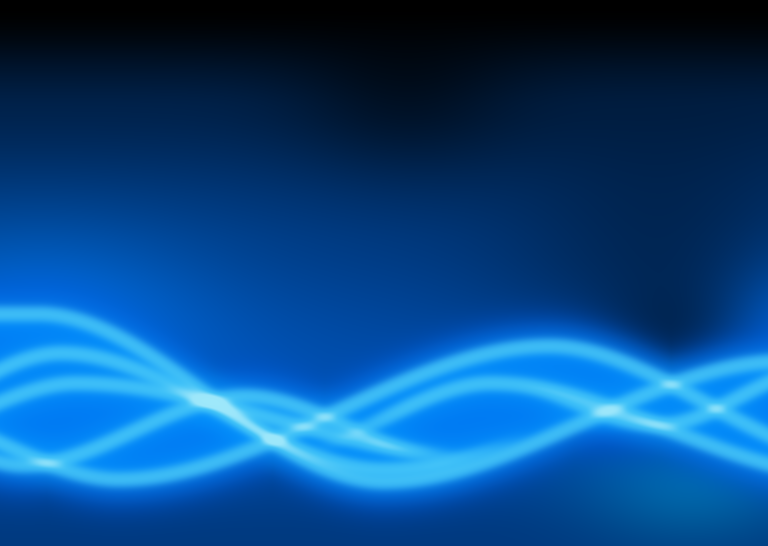
This background is drawn by a Shadertoy shader. Its source:

```glsl
// Glowing cyan ribbons weaving across a deep blue backdrop that fades to black.
#define STRANDS 7
#define CORE_WIDTH 0.013
#define HALO_WIDTH 0.034
#define EDGE_GLOW 0.055
#define FADE_LENGTH 0.14
#define CYAN vec3(0.30, 0.80, 0.97)
#define AZURE vec3(0.02, 0.62, 1.00)
#define FILL_BLUE vec3(0.00, 0.50, 0.97)
#define ROYAL_BLUE vec3(0.00, 0.33, 0.84)

// Each strand eases through four successive crests and troughs.
const vec4 turnX[STRANDS] = vec4[STRANDS](
    vec4(0.05, 0.50, 1.02, 1.50), vec4(-0.20, 0.08, 0.50, 1.00),
    vec4(-0.15, 0.10, 0.62, 1.00), vec4(-0.12, 0.03, 0.32, 0.58),
    vec4(-0.13, 0.155, 0.715, 1.12), vec4(0.36, 0.64, 1.10, 1.50),
    vec4(0.64, 0.86, 1.06, 1.50));
const vec4 turnY[STRANDS] = vec4[STRANDS](
    vec4(0.425, 0.118, 0.338, 0.20), vec4(0.20, 0.353, 0.14, 0.33),
    vec4(0.20, 0.298, 0.165, 0.20), vec4(0.20, 0.148, 0.274, 0.165),
    vec4(0.24, 0.122, 0.366, 0.16), vec4(0.17, 0.298, 0.13, 0.20),
    vec4(0.298, 0.222, 0.32, 0.30));
// Where each strand begins and ends.
const vec2 span[STRANDS] = vec2[STRANDS](
    vec2(-1, 2), vec2(-1, 0.70), vec2(-1, 0.62), vec2(-1, 0.60),
    vec2(-1, 2), vec2(0.40, 2), vec2(0.66, 2));

float bell(float d, float width) {
    return exp(-d * d / (width * width));
}

float spot(vec2 p, vec2 center, vec2 radius) {
    vec2 q = (p - center) / radius;
    return exp(-dot(q, q));
}

float strandHeight(float x, vec4 tx, vec4 ty) {
    float h = mix(ty.x, ty.y, smoothstep(tx.x, tx.y, x));
    h = mix(h, ty.z, smoothstep(tx.y, tx.z, x));
    return mix(h, ty.w, smoothstep(tx.z, tx.w, x));
}

vec3 backdrop(vec2 p) {
    // Vertical ramp from the bottom blue up to black
    float blue = mix(0.50, 0.68, smoothstep(0.0, 0.25, p.y));
    blue = mix(blue, 0.50, smoothstep(0.28, 0.62, p.y));
    blue = mix(blue, 0.27, smoothstep(0.55, 0.86, p.y));
    blue *= 1.0 - smoothstep(0.80, 0.99, p.y);
    // Dark clouds at the top and on the right
    blue *= 1.0 - 0.55 * spot(p, vec2(0.53, 0.86), vec2(0.15, 0.17));
    blue *= 1.0 - 0.36 * spot(p, vec2(0.86, 0.54), vec2(0.22, 0.27));
    blue *= 1.0 - 0.32 * spot(p, vec2(0.88, 0.38), vec2(0.09, 0.10));
    vec3 col = blue * vec3(0.0, 0.45, 1.0);
    // Light spilling from the sides
    col += vec3(0.0, 0.15, 0.27) * spot(p, vec2(0.05, 0.43), vec2(0.23, 0.18));
    col += vec3(0.0, 0.12, 0.25) * spot(p, vec2(1.03, 0.40), vec2(0.09, 0.13));
    col += vec3(0.0, 0.15, 0.12) * spot(p, vec2(0.90, 0.10), vec2(0.14, 0.10));
    return col;
}

void mainImage(out vec4 fragColor, in vec2 fragCoord) {
    vec2 p = fragCoord / iResolution.xy;
    float aspect = iResolution.x / iResolution.y;
    float core = 0.0, halo = 0.0, top = 0.0, bottom = 1.0;

    // Gather strand light and the outline of the bundle
    for (int i = 0; i < STRANDS; i++) {
        float h = strandHeight(p.x, turnX[i], turnY[i]);
        float ahead = strandHeight(p.x + 0.002, turnX[i], turnY[i]);
        float slope = (ahead - h) / (0.002 * aspect);
        float d = (p.y - h) / sqrt(1.0 + slope * slope);
        float presence = smoothstep(span[i].x, span[i].x + FADE_LENGTH, p.x)
            * (1.0 - smoothstep(span[i].y - FADE_LENGTH, span[i].y, p.x));
        core += presence * bell(d, CORE_WIDTH);
        halo += presence * bell(d, HALO_WIDTH);
        float reach = mix(0.22, h, presence);
        top = max(top, reach);
        bottom = min(bottom, reach);
    }

    // Glow around the bundle, then its bright interior
    float outside = max(max(p.y - top, bottom - p.y), 0.0);
    float inside = smoothstep(-0.02, 0.02, p.y - bottom)
        * smoothstep(-0.02, 0.02, top - p.y);
    vec3 col = backdrop(p);
    col = mix(col, ROYAL_BLUE, 0.85 * bell(outside, EDGE_GLOW));
    col = mix(col, FILL_BLUE, 0.88 * inside);
    col = mix(col, AZURE, 0.62 * (1.0 - exp(-halo)));
    col = mix(col, CYAN, 1.0 - exp(-1.5 * core));
    // Whiter light where strands cross
    col += vec3(0.32, 0.11, 0.01) * smoothstep(1.0, 2.4, core);

    fragColor = vec4(clamp(col, 0.0, 1.0), 1.0);
}
```
